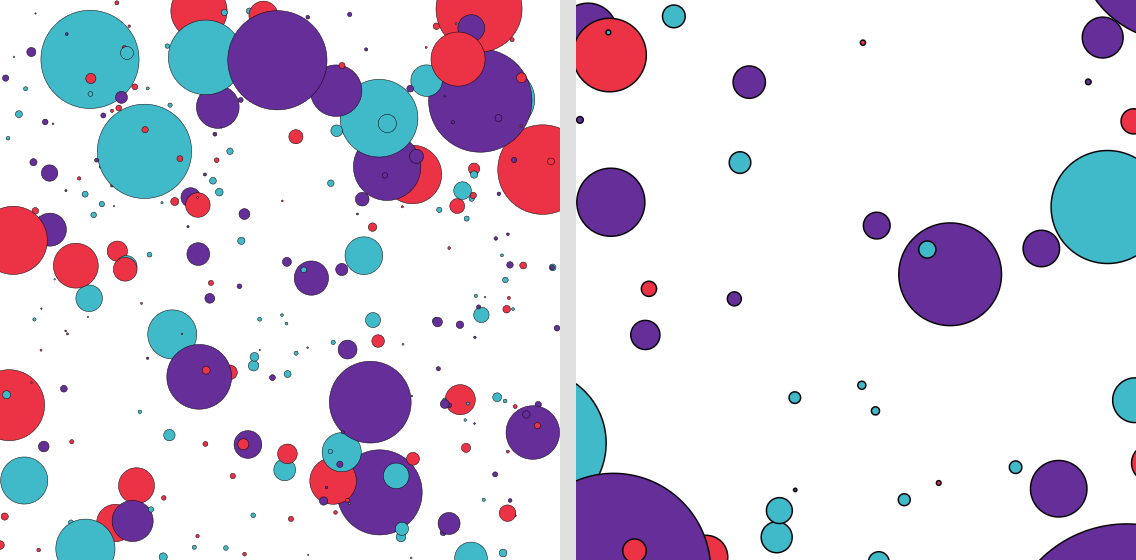
Left: the whole. Right: its middle third, enlarged.
This pattern is drawn by a Shadertoy shader. Its source:

```glsl
const int DISC_COUNT = 300;
const float OUTLINE_WIDTH = 0.0009;

const vec3 PAPER  = vec3(1.0);
const vec3 INK    = vec3(0.03, 0.02, 0.04);
const vec3 PURPLE = vec3(0.40, 0.18, 0.60);
const vec3 TEAL   = vec3(0.25, 0.73, 0.79);
const vec3 RED    = vec3(0.92, 0.20, 0.27);

// Integer hash, identical on every device
uint scramble(uint n) {
    n = n * 747796405u + 2891336453u;
    n = ((n >> ((n >> 28) + 4u)) ^ n) * 277803737u;
    return (n >> 22) ^ n;
}

float random(uint n) {
    return float(scramble(n) >> 8) / 16777216.0;
}

// Wrapped shift keeps the middle of the canvas open
vec2 discCenter(int id, float aspect) {
    uint key = uint(id) * 2u + 1000u;
    vec2 spot = vec2(random(key), random(key + 1u));
    return fract(spot + vec2(-0.04, 0.5)) * vec2(aspect, 1.0);
}

// Many specks, few large discs; rank runs from 0 to 1
float discRadius(float rank) {
    return 0.001 + 0.008 * rank + 0.087 * pow(rank, 12.0);
}

vec3 discColor(int id) {
    int pick = id % 3;
    return pick == 0 ? PURPLE : pick == 1 ? TEAL : RED;
}

// Share of a pixel lying inside an edge at signed distance dist
float coverage(float dist, float pixel) {
    return clamp(0.5 - dist / pixel, 0.0, 1.0);
}

// Share of a pixel covered by a stroke centred on the edge
float strokeCoverage(float dist, float width, float pixel) {
    float halfWidth = 0.5 * width;
    return coverage(dist - halfWidth, pixel) - coverage(dist + halfWidth, pixel);
}

// Paints a filled disc with a thin outline over the base colour
vec3 paintDisc(vec3 base, float dist, vec3 fill, float pixel) {
    base = mix(base, fill, coverage(dist, pixel));
    return mix(base, INK, strokeCoverage(dist, OUTLINE_WIDTH, pixel));
}

void mainImage(out vec4 fragColor, in vec2 fragCoord) {
    float pixel = 1.0 / iResolution.y;
    vec2 uv = fragCoord * pixel;
    float aspect = iResolution.x * pixel;
    vec3 color = PAPER;

    // Golden-ratio steps spread the sizes evenly and shuffle their stacking
    for (int id = 0; id < DISC_COUNT; id++) {
        float rank = fract(float(id) * 0.61803);
        float dist = length(uv - discCenter(id, aspect)) - discRadius(rank);
        color = paintDisc(color, dist, discColor(id), pixel);
    }

    fragColor = vec4(color, 1.0);
}
```
